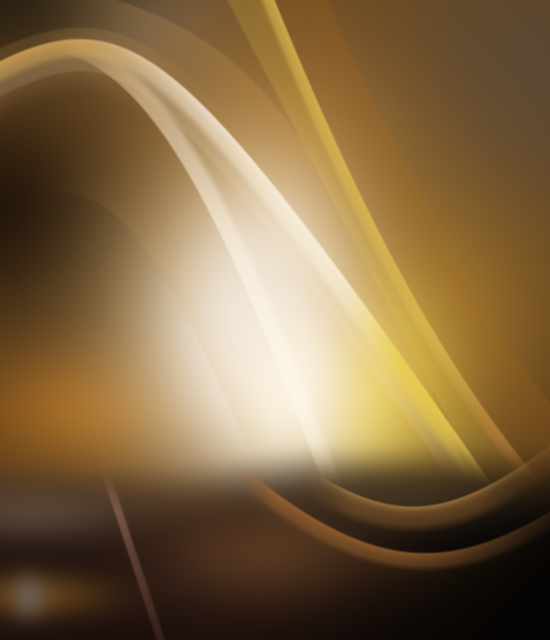
Write a WebGL 1 fragment shader that draws this background.

```glsl
precision highp float;

uniform vec2 u_resolution;

#define SOFT 0.0028
#define CREAM vec3(1.0, 0.97, 0.91)
#define GOLD vec3(0.86, 0.66, 0.33)
#define YELLOW vec3(0.93, 0.82, 0.27)
#define AMBER vec3(0.64, 0.39, 0.10)
#define BRONZE vec3(0.68, 0.44, 0.21)
#define SMOKE vec3(0.38, 0.31, 0.25)
#define SHADOW vec3(0.10, 0.055, 0.02)

// Soft elliptical patch of colour laid over the base.
vec3 glow(vec3 base, vec2 p, vec2 centre, vec2 radius, vec3 tint, float strength) {
  vec2 q = (p - centre) / radius;
  return mix(base, tint, strength * exp(-dot(q, q)));
}

// Signed distance to a leaning hyperbola, positive beneath it.
float arc(vec2 p, vec2 centre, float lean, float bend, float spread) {
  float u = p.x - centre.x;
  float h = sqrt(u * u + spread * spread);
  float slope = lean + bend * u / h;
  return (centre.y - lean * u - bend * h - p.y) / sqrt(1.0 + slope * slope);
}

float edge(float d) {
  return smoothstep(-SOFT, SOFT, d);
}

// Band with a crisp edge on the curve and a feathered far side.
float band(float d, float width) {
  return edge(d) * (1.0 - smoothstep(0.6 * width, 1.1 * width, d));
}

// Sheet that is brightest at the curve and fades away from it.
float veil(float d, float width) {
  return edge(d) * exp(-max(d, 0.0) / width);
}

vec3 backdrop(vec2 p) {
  vec3 c = mix(vec3(0.30, 0.19, 0.08), vec3(0.40, 0.27, 0.12), p.y);
  c = glow(c, p, vec2(0.82, 0.87), vec2(0.20, 0.28), vec3(0.35, 0.28, 0.21), 0.85);
  c = glow(c, p, vec2(0.23, 0.97), vec2(0.13, 0.09), vec3(0.46, 0.37, 0.28), 0.75);
  c = glow(c, p, vec2(0.00, 1.03), vec2(0.21, 0.12), vec3(0.04), 0.97);
  c = glow(c, p, vec2(0.00, 0.67), vec2(0.24, 0.17), SHADOW, 0.97);
  c = glow(c, p, vec2(0.45, 0.72), vec2(0.21, 0.22), vec3(0.70, 0.50, 0.23), 0.8);
  c = glow(c, p, vec2(0.70, 0.52), vec2(0.20, 0.20), vec3(0.59, 0.41, 0.13), 0.75);
  c = glow(c, p, vec2(0.14, 0.36), vec2(0.18, 0.09), AMBER, 0.9);

  // Central light, from gold to white.
  c = glow(c, p, vec2(0.40, 0.46), vec2(0.25, 0.25), vec3(0.82, 0.68, 0.41), 0.85);
  c = glow(c, p, vec2(0.57, 0.39), vec2(0.13, 0.16), YELLOW, 0.95);
  c = glow(c, p, vec2(0.43, 0.59), vec2(0.10, 0.14), vec3(0.93, 0.88, 0.79), 0.8);
  c = glow(c, p, vec2(0.38, 0.49), vec2(0.145, 0.20), vec3(0.93, 0.90, 0.87), 1.0);
  c = glow(c, p, vec2(0.45, 0.39), vec2(0.11, 0.16), vec3(1.0, 0.98, 0.94), 0.95);
  return c;
}

// Dark ground with drifting haze.
vec3 ground(vec3 c, vec2 p) {
  vec3 floorTint = mix(vec3(0.10, 0.05, 0.045), vec3(0.02, 0.014, 0.01), smoothstep(0.25, 0.8, p.x));
  float rise = 0.03 * smoothstep(0.25, 0.5, p.x);
  c = mix(floorTint, c, smoothstep(0.145, 0.285, p.y - rise));
  c = glow(c, p, vec2(0.05, 0.20), vec2(0.17, 0.05), SMOKE, 0.75);
  c = glow(c, p, vec2(0.40, 0.14), vec2(0.17, 0.09), vec3(0.37, 0.24, 0.14), 0.85);
  c = glow(c, p, vec2(0.62, 0.22), vec2(0.17, 0.05), vec3(0.27, 0.21, 0.14), 0.75);
  c = glow(c, p, vec2(0.05, 0.07), vec2(0.12, 0.037), vec3(0.42, 0.28, 0.11), 0.9);
  c = glow(c, p, vec2(0.045, 0.068), vec2(0.027, 0.032), vec3(0.42, 0.39, 0.38), 0.7);
  return c;
}

vec3 ribbons(vec3 c, vec2 p) {
  float fade = smoothstep(0.235, 0.34, p.y);
  float crest = arc(p, vec2(0.176, 1.171), 0.3, 1.2, 0.2);
  float strand = arc(p, vec2(0.228, 1.380), 1.2, 2.1, 0.264);
  float fall = arc(p, vec2(0.204, 0.809), 1.1, 1.4, 0.12);
  float streak = arc(p, vec2(0.625, 0.083), 1.85, -1.3, 0.378);
  float outer = arc(p, vec2(0.690, 0.206), 1.8, -1.2, 0.352);
  float inner = arc(p, vec2(0.443, 1.052), 1.3, 1.2, 0.195);
  float chord = arc(p, vec2(0.547, 0.635), 1.9, 0.0, 0.1);
  float left = 1.0 - smoothstep(0.1, 0.42, p.x);

  // Broad translucent sheets.
  c = mix(c, AMBER, 0.22 * fade * veil(outer, 0.12));
  c = mix(c, GOLD, 0.18 * fade * veil(inner, 0.09));
  c = mix(c, YELLOW, 0.18 * fade * edge(streak) * edge(-chord));
  c = mix(c, GOLD, 0.13 * fade * veil(-fall, 0.07) * smoothstep(0.03, 0.25, p.x));
  c = mix(c, GOLD, 0.15 * fade * band(crest + 0.018, 0.10) * left);
  c = mix(c, CREAM, 0.10 * fade * veil(crest, 0.05));
  c = mix(c, CREAM, 0.10 * fade * edge(crest) * edge(0.05 - crest));
  c = mix(c, CREAM, 0.22 * fade * veil(-strand, 0.07) * smoothstep(0.05, 0.25, p.x));

  // Bright strands.
  vec3 tint = mix(GOLD, CREAM, smoothstep(0.10, 0.34, p.x));
  tint = mix(tint, YELLOW, smoothstep(0.52, 0.64, p.x));
  c = mix(c, tint, fade * (0.4 * band(crest, 0.032) + 0.38 * veil(crest, 0.014)));
  c = mix(c, tint, 0.42 * fade * band(-strand, 0.03) * smoothstep(0.06, 0.22, p.x));
  vec3 streakTint = mix(BRONZE, vec3(0.88, 0.74, 0.32), smoothstep(0.25, 0.5, p.y));
  float streakFade = smoothstep(0.25, 0.32, p.y);
  c = mix(c, streakTint, streakFade * (0.45 * band(streak, 0.021) + 0.35 * veil(streak, 0.009)));

  // Two curling loops at the foot.
  float loopHigh = arc(p, vec2(0.645, 0.013), 0.0, -1.0, 0.195);
  float loopLow = arc(p, vec2(0.651, -0.209), 0.05, -1.15, 0.3);
  float highSpan = smoothstep(0.47, 0.56, p.x) * (1.0 - 0.8 * smoothstep(0.72, 0.86, p.x));
  float lowSpan = smoothstep(0.36, 0.44, p.x) * (1.0 - smoothstep(0.6, 0.98, p.x));
  c = mix(c, BRONZE, 0.32 * highSpan * band(loopHigh, 0.040));
  c = mix(c, GOLD, 0.55 * highSpan * veil(loopHigh, 0.006));
  float lowGlow = 0.3 * band(loopLow, 0.028) + 0.28 * veil(loopLow, 0.01) + 0.2 * veil(loopLow, 0.05);
  c = mix(c, BRONZE, lowSpan * lowGlow);

  // Thin slanted ray over the ground.
  float ray = p.x - 0.245 + 0.33 * p.y;
  float rayFade = (1.0 - smoothstep(0.2, 0.27, p.y)) * mix(0.2, 0.6, smoothstep(0.0, 0.23, p.y));
  c = mix(c, vec3(0.60, 0.42, 0.35), rayFade * band(ray, 0.015));
  return c;
}

void main() {
  vec2 p = gl_FragCoord.xy / u_resolution.y;
  vec3 colour = ribbons(ground(backdrop(p), p), p);
  gl_FragColor = vec4(colour, 1.0);
}
```
